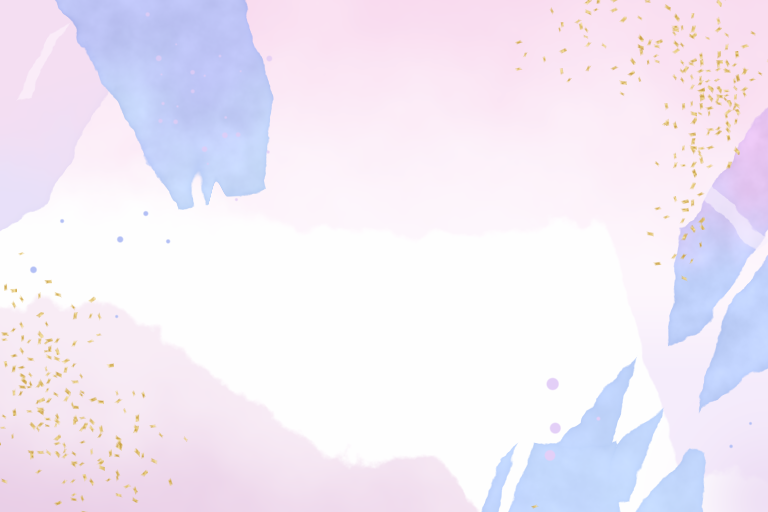
A WebGL 1 fragment shader for this background:

```glsl
precision highp float;
uniform vec2 u_resolution;

vec2 hash2(vec2 p) {
  vec3 q = fract(p.xyx * vec3(0.1031, 0.1030, 0.0973));
  q += dot(q, q.yzx + 33.33);
  return fract((q.xx + q.yz) * q.zy);
}

float noise(vec2 p) {
  vec2 i = floor(p), f = fract(p);
  f = f * f * (3.0 - 2.0 * f);
  return mix(mix(hash2(i).x, hash2(i + vec2(1, 0)).x, f.x),
             mix(hash2(i + vec2(0, 1)).x, hash2(i + 1.0).x, f.x), f.y);
}

float fbm(vec2 p) {
  float sum = 0.0, amp = 0.53;
  for (int i = 0; i < 5; i++) {
    sum += amp * noise(p);
    p = mat2(1.6, 1.2, -1.2, 1.6) * p + 17.0;
    amp *= 0.5;
  }
  return sum;
}

// Distance outside the line a-b, with the inside on its left
float side(vec2 p, vec2 a, vec2 b) {
  return dot(p - a, normalize(vec2(b.y - a.y, a.x - b.x)));
}

// Convex quad, corners in counterclockwise order
float quad(vec2 p, vec2 a, vec2 b, vec2 c, vec2 d) {
  return max(max(side(p, a, b), side(p, b, c)), max(side(p, c, d), side(p, d, a)));
}

float glow(vec2 p, vec2 center, vec2 radius) {
  vec2 q = (p - center) / radius;
  return exp(-dot(q, q));
}

float cover(float d) {
  float px = 1.0 / u_resolution.y;
  return 1.0 - smoothstep(-px, px, d);
}

// Translucent paint with pigment gathered at the rim
vec3 paint(vec3 base, vec3 pigment, float d, float rim) {
  pigment -= rim * vec3(1.0, 0.8, 0.3) * exp(-abs(d) / 0.005);
  return mix(base, pigment, cover(d));
}

vec2 cellCenter(vec2 p, float cell) {
  return (floor(p / cell) + 0.5) * cell;
}

float dots(vec2 p, float cell, float density) {
  vec2 id = floor(p / cell), r = hash2(id + 91.0), s = hash2(id + 37.0);
  float d = length(p - (id + 0.3 + 0.4 * r) * cell) - cell * mix(0.05, 0.2, s.x * s.x);
  return cover(d) * step(s.y, density);
}

float flecks(vec2 p, float cell, float density) {
  vec2 id = floor(p / cell), r = hash2(id + 11.0), s = hash2(id + 73.0);
  vec2 q = p - (id + 0.3 + 0.4 * r) * cell;
  float a = 6.283 * s.x;
  q = mat2(cos(a), sin(a), -sin(a), cos(a)) * q;
  float d = max(abs(q.x) * 0.6, abs(q.y + 0.4 * q.x)) - cell * mix(0.09, 0.2, r.x);
  return cover(d) * step(s.y, density);
}

float goldDensity(vec2 p) {
  return 0.6 * glow(p, vec2(1.40, 0.82), vec2(0.06, 0.12)) + 0.2 * glow(p, vec2(1.22, 0.93), vec2(0.14, 0.08))
       + 0.16 * glow(p, vec2(1.34, 0.58), vec2(0.06, 0.1)) + 0.5 * glow(p, vec2(0.09, 0.27), vec2(0.07, 0.11))
       + 0.28 * glow(p, vec2(0.19, 0.12), vec2(0.13, 0.09)) + 0.15 * glow(p, vec2(0.05, 0.43), vec2(0.04, 0.07));
}

void main() {
  vec2 p = gl_FragCoord.xy / u_resolution.y;
  float cloud = fbm(p * 5.0), grain = fbm(p * 22.0 + 9.0);
  vec2 w = p + 0.025 * (vec2(grain, fbm(p * 22.0 + 40.0)) - 0.5);
  vec3 color = vec3(0.998, 0.996, 0.998);

  // Upper pink wash, running down the right side
  float edge = 0.55 - 0.5 * smoothstep(1.16, 1.36, p.x) + 0.1 * (cloud - 0.5) + 0.06 * (grain - 0.5);
  vec3 pink = mix(vec3(0.993, 0.965, 0.988), vec3(0.975, 0.855, 0.935),
                  smoothstep(0.5, 1.12, p.y + 0.3 * (cloud - 0.5) + 0.06 * smoothstep(0.9, 1.5, p.x)));
  pink = mix(pink, vec3(0.96, 0.925, 0.985), smoothstep(0.45, 0.25, p.y));
  color = mix(color, pink, smoothstep(-0.008, mix(0.15, 0.012, smoothstep(0.3, 0.6, p.x)), p.y - edge));
  color = mix(color, vec3(0.92, 0.85, 0.95), 0.8 * glow(p, vec2(1.5, 0.02), vec2(0.12, 0.13)));

  // Lower left wash
  edge = 0.4 - 0.29 * smoothstep(0.2, 0.7, p.x) - 0.14 * smoothstep(0.86, 0.98, p.x)
       + 0.03 * glow(p, vec2(0.82, p.y), vec2(0.06)) + 0.08 * (cloud - 0.5) + 0.06 * (grain - 0.5);
  pink = mix(vec3(0.972, 0.925, 0.962), vec3(0.915, 0.81, 0.905),
             smoothstep(0.42, -0.05, p.y + 0.3 * p.x + 0.25 * (cloud - 0.5)));
  color = mix(color, pink, smoothstep(-0.004, 0.012, edge - p.y));

  // Lavender stroke at the left with dry streaks
  float d = quad(w, vec2(-0.1, 0.48), vec2(0.09, 0.6), vec2(0.3, 1.0), vec2(-0.1, 1.15));
  vec3 lavender = mix(vec3(0.91, 0.88, 0.975), vec3(0.955, 0.87, 0.95), smoothstep(0.55, 0.85, p.y + 0.3 * (cloud - 0.5)));
  color = paint(color, lavender, d, 0.02);
  d = quad(w, vec2(0.03, 0.8), vec2(0.06, 0.81), vec2(0.13, 0.95), vec2(0.1, 0.93));
  color = mix(color, vec3(0.99, 0.95, 0.985), 0.7 * cover(d));

  // Blue stroke at the upper left with a notched tip
  d = quad(w, vec2(0.05, 1.1), vec2(0.345, 0.595), vec2(0.515, 0.63), vec2(0.45, 1.1));
  d = min(d, quad(w, vec2(0.3, 0.7), vec2(0.51, 0.63), vec2(0.535, 0.8), vec2(0.45, 1.1)));
  d = max(d, 0.012 - length((w - vec2(0.388, 0.59)) * vec2(1.0, 0.17)));
  d = max(d, 0.59 + 0.06 * noise(vec2(p.x * 45.0, 3.0)) * smoothstep(0.38, 0.42, p.x) - p.y);
  vec3 blue = mix(vec3(0.79, 0.87, 0.99), vec3(0.74, 0.765, 0.96), smoothstep(0.58, 1.0, p.y + 0.5 * (cloud - 0.5)));
  color = paint(color, blue + 0.08 * (grain - 0.5), d, 0.06);
  vec2 c = cellCenter(p, 0.03);
  color = mix(color, vec3(0.88, 0.8, 0.96), 0.8 * dots(p, 0.03, 0.5 * glow(c, vec2(0.42, 0.8), vec2(0.1, 0.14))));

  // Strokes at the right, violet above and blue below
  d = quad(w, vec2(1.30, 0.32), vec2(1.37, 0.35), vec2(1.56, 0.64), vec2(1.33, 0.55));
  d = min(d, quad(w, vec2(1.33, 0.54), vec2(1.56, 0.6), vec2(1.56, 0.88), vec2(1.41, 0.67)));
  d = min(d, quad(w, vec2(1.36, 0.2), vec2(1.56, 0.33), vec2(1.56, 0.58), vec2(1.405, 0.37)));
  blue = mix(vec3(0.75, 0.82, 0.985), vec3(0.92, 0.78, 0.955), smoothstep(0.42, 0.78, p.y + 0.3 * (cloud - 0.5)));
  color = paint(color, blue + 0.1 * (grain - 0.5), d, 0.04);
  d = quad(w, vec2(1.37, 0.62), vec2(1.48, 0.51), vec2(1.5, 0.53), vec2(1.39, 0.64));
  color = mix(color, vec3(0.97, 0.94, 0.99), 0.65 * cover(d));

  // Blue splash at the lower right with pointed spikes
  d = quad(w, vec2(0.985, -0.05), vec2(1.22, -0.05), vec2(1.2, 0.14), vec2(1.04, 0.13));
  d = min(d, quad(w, vec2(1.08, 0.12), vec2(1.19, 0.13), vec2(1.24, 0.3), vec2(1.16, 0.215)));
  d = min(d, quad(w, vec2(1.16, 0.0), vec2(1.23, 0.02), vec2(1.3, 0.205), vec2(1.2, 0.13)));
  d = min(d, quad(w, vec2(1.2, -0.05), vec2(1.37, -0.05), vec2(1.38, 0.115), vec2(1.345, 0.125)));
  d = min(d, quad(w, vec2(0.93, -0.02), vec2(0.97, -0.02), vec2(1.015, 0.13), vec2(0.985, 0.1)));
  color = paint(color, mix(vec3(0.73, 0.8, 0.98), vec3(0.78, 0.87, 0.995), cloud) + 0.06 * (grain - 0.5), d, 0.04);

  // Blue and pink droplets
  c = cellCenter(p, 0.05);
  float density = 0.6 * glow(c, vec2(0.19, 0.56), vec2(0.08, 0.13)) + 0.3 * glow(c, vec2(1.42, 0.14), vec2(0.07, 0.08));
  color = mix(color, vec3(0.7, 0.75, 0.96), dots(p, 0.05, density));
  c = cellCenter(p, 0.07);
  color = mix(color, vec3(0.89, 0.81, 0.97), dots(p, 0.07, 0.7 * glow(c, vec2(1.13, 0.13), vec2(0.1, 0.08))));

  // Gold flecks
  for (int i = 0; i < 2; i++) {
    vec2 q = p + float(i) * vec2(3.007, 5.009);
    float gold = flecks(q, 0.017, goldDensity(cellCenter(q, 0.017) - q + p));
    color = mix(color, mix(vec3(0.78, 0.62, 0.25), vec3(0.96, 0.88, 0.62), noise(p * 250.0)), gold);
  }
  gl_FragColor = vec4(color, 1.0);
}
```
